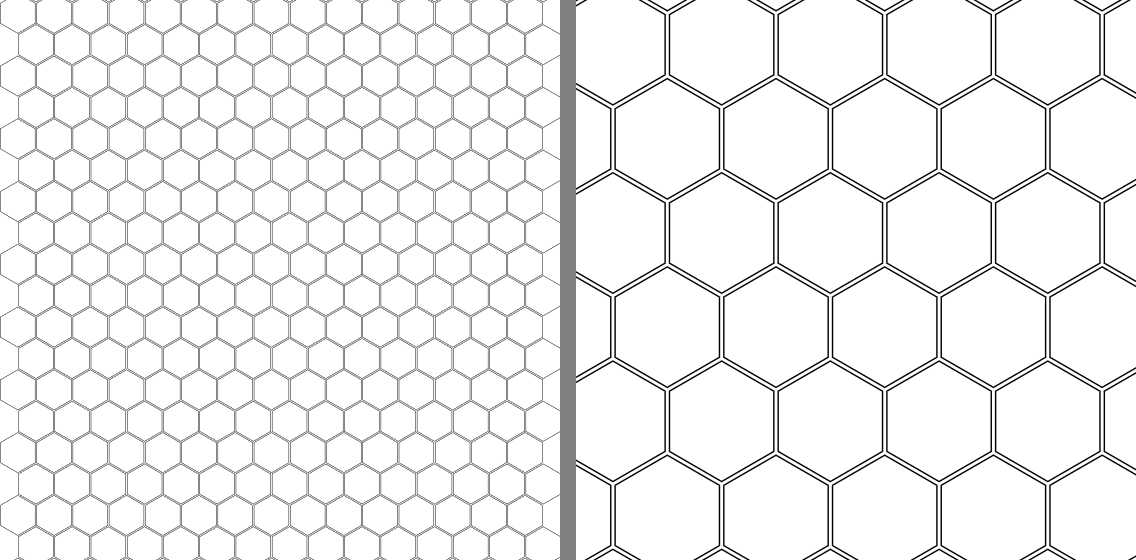
Left, the full canvas; right, a detail of the centre.
Write a WebGL 2 fragment shader that draws this pattern.

```glsl
#version 300 es
precision highp float;
// Honeycomb of separate, thinly outlined pointy-top hexagons on white.
// Each pixel sums the box-filtered outlines of its four nearest cells;
// every row holds a fixed number of cells, odd rows shifted half a pitch.

uniform vec2 u_resolution;
out vec4 fragColor;

const float SQRT3 = 1.7320508;
const float PITCH = 0.06471;                // distance between cells in a row
const float ROW_STEP = PITCH * SQRT3 * 0.5; // distance between rows
const float APOTHEM = 0.03106;              // hexagon centre to line centre
const float LINE_WIDTH = 0.00085;
const float COLUMNS = 15.0;
const vec2 FIRST_CENTRE = vec2(0.03177, 0.9763); // top left cell
const vec3 PAPER = vec3(1.0);
const vec3 INK = vec3(0.0);

// Signed distance to a pointy-top hexagon, with mitred corners
float hexDistance(vec2 p, float apothem) {
    p = abs(p);
    return max(p.x, dot(p, vec2(0.5, SQRT3 * 0.5))) - apothem;
}

// Share of a pixel covered by a line whose centre lies at distance d
float lineCoverage(float d, float pixel) {
    float halfWidth = 0.5 * LINE_WIDTH;
    float nearEdge = clamp((d + halfWidth) / pixel + 0.5, 0.0, 1.0);
    float farEdge = clamp((d - halfWidth) / pixel + 0.5, 0.0, 1.0);
    return nearEdge - farEdge;
}

void main() {
    float pixel = 1.0 / min(u_resolution.x, u_resolution.y);
    vec2 offset = gl_FragCoord.xy * pixel - FIRST_CENTRE;
    offset.y = -offset.y; // rows count downward
    float firstRow = floor(offset.y / ROW_STEP);
    float ink = 0.0;

    // Two nearest rows, two nearest cells in each
    for (int j = 0; j < 2; j++) {
        float row = firstRow + float(j);
        float shift = 0.5 * PITCH * mod(row, 2.0);
        float firstColumn = floor((offset.x - shift) / PITCH);
        for (int i = 0; i < 2; i++) {
            float column = firstColumn + float(i);
            if (column < 0.0 || column >= COLUMNS) continue;
            vec2 centre = vec2(column * PITCH + shift, row * ROW_STEP);
            ink += lineCoverage(hexDistance(offset - centre, APOTHEM), pixel);
        }
    }

    fragColor = vec4(mix(PAPER, INK, min(ink, 1.0)), 1.0);
}
```
